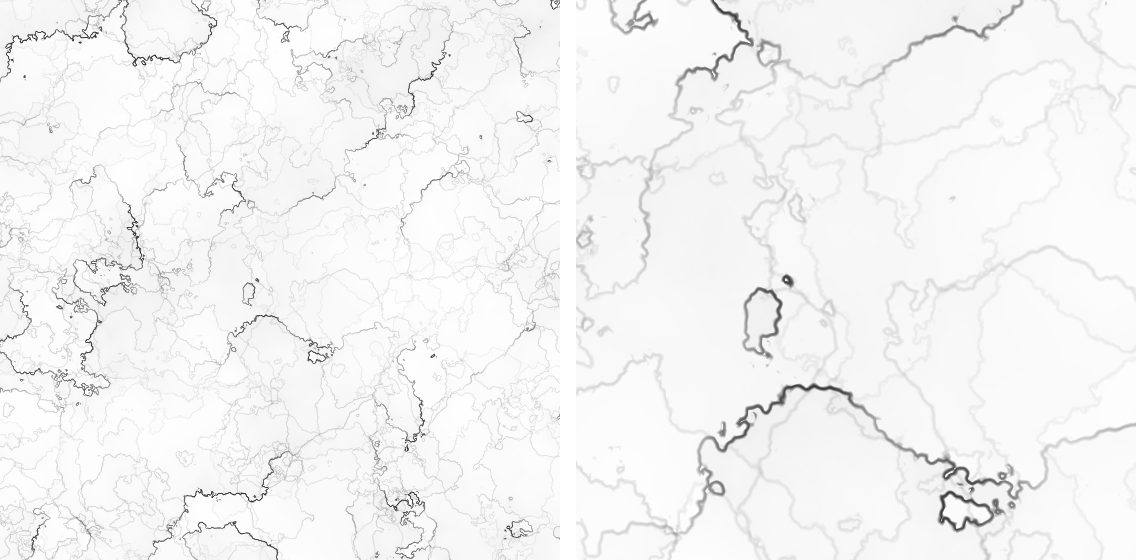
Left: the whole. Right: its middle third, enlarged.
Reproduce this texture procedurally as a Shadertoy shader.

```glsl
// White marble crossed by thin, crinkled grey veins.
// Each vein layer is the zero contour of a rough fractal noise, drawn at even
// width by dividing by the slope; slow masks darken and crumple some stretches.

const float VEIN_WIDTH = 0.0021;
const float SLOPE_STEP = 0.0008;
const int OCTAVES = 7;
const int LAYERS = 5;
const int BOLD_LAYERS = 2;
const vec3 MARBLE_WHITE = vec3(0.997);
const vec3 VEIN_GREY = vec3(0.10);

// Random unit vector for a lattice cell
vec2 randomDirection(vec2 cell) {
    vec3 q = fract(cell.xyx * vec3(0.1031, 0.1030, 0.0973));
    q += dot(q, q.yzx + 33.33);
    float angle = 6.2832 * fract((q.x + q.y) * q.z);
    return vec2(cos(angle), sin(angle));
}

// Gradient noise, roughly -0.6 to 0.6
float gradientNoise(vec2 p) {
    vec2 cell = floor(p);
    vec2 f = p - cell;
    vec2 u = f * f * f * (f * (f * 6.0 - 15.0) + 10.0);
    vec2 e = vec2(1.0, 0.0);
    float a = dot(randomDirection(cell), f);
    float b = dot(randomDirection(cell + e), f - e);
    float c = dot(randomDirection(cell + e.yx), f - e.yx);
    float d = dot(randomDirection(cell + e.xx), f - e.xx);
    return mix(mix(a, b, u.x), mix(c, d, u.x), u.y);
}

// Rotated octaves; a higher gain gives a more ragged contour
float fractalNoise(vec2 p, float gain) {
    mat2 turn = mat2(1.6, 1.2, -1.2, 1.6);
    float sum = 0.0;
    float amplitude = 1.0;
    for (int i = 0; i < OCTAVES; i++) {
        sum += amplitude * gradientNoise(p);
        p = turn * p + vec2(19.7, 7.3);
        amplitude *= gain;
    }
    return sum;
}

// x: noise value, y: signed distance to its zero contour in canvas units
vec2 contour(vec2 p, float frequency, float gain, vec2 offset) {
    vec2 h = vec2(SLOPE_STEP, 0.0);
    float value = fractalNoise(p * frequency + offset, gain);
    float right = fractalNoise((p + h) * frequency + offset, gain);
    float above = fractalNoise((p + h.yx) * frequency + offset, gain);
    float slope = length(vec2(right, above) - value) / SLOPE_STEP;
    return vec2(value, value / max(slope, 0.5 * frequency));
}

// Patchy 0 to 1 mask with broad areas and smaller spots
float patchMask(vec2 p, vec2 offset) {
    float broad = gradientNoise(p * 3.6 + offset);
    float spots = gradientNoise(p * 13.0 + offset.yx);
    return smoothstep(-0.28, 0.55, broad + 0.55 * spots);
}

void mainImage(out vec4 fragColor, in vec2 fragCoord) {
    vec2 p = fragCoord / iResolution.y;
    float clear = 1.0;

    // Faint clouding of the stone
    float cloud = gradientNoise(p * 3.0 + 51.0) + 0.5 * gradientNoise(p * 7.0 + 23.0);
    float shade = 0.025 * smoothstep(-0.3, 0.6, cloud);

    for (int i = 0; i < LAYERS; i++) {
        float layer = float(i);
        bool bold = i < BOLD_LAYERS;
        vec2 offset = vec2(31.7, 47.9) * (layer + 1.0);
        float mask = patchMask(p, offset + 5.3);
        float gain = bold ? mix(0.50, 0.59, mask) : 0.51;
        vec2 vein = contour(p, 2.9 + 0.6 * layer, gain, offset);

        // Thin line, darkest inside the patches
        float line = 1.0 - smoothstep(0.0, VEIN_WIDTH, abs(vein.y));
        float strength = bold ? mix(0.10, 0.88, mask * mask) : mix(0.05, 0.17, mask);
        clear *= 1.0 - strength * line;

        // Soft tint that fades away from one side of the vein
        float side = smoothstep(-VEIN_WIDTH, VEIN_WIDTH, vein.y);
        float tint = bold ? 0.035 * mask : 0.008;
        shade += tint * side * exp(-5.0 * abs(vein.x));
    }

    vec3 color = mix(VEIN_GREY, MARBLE_WHITE - shade, clear);
    fragColor = vec4(color, 1.0);
}
```
